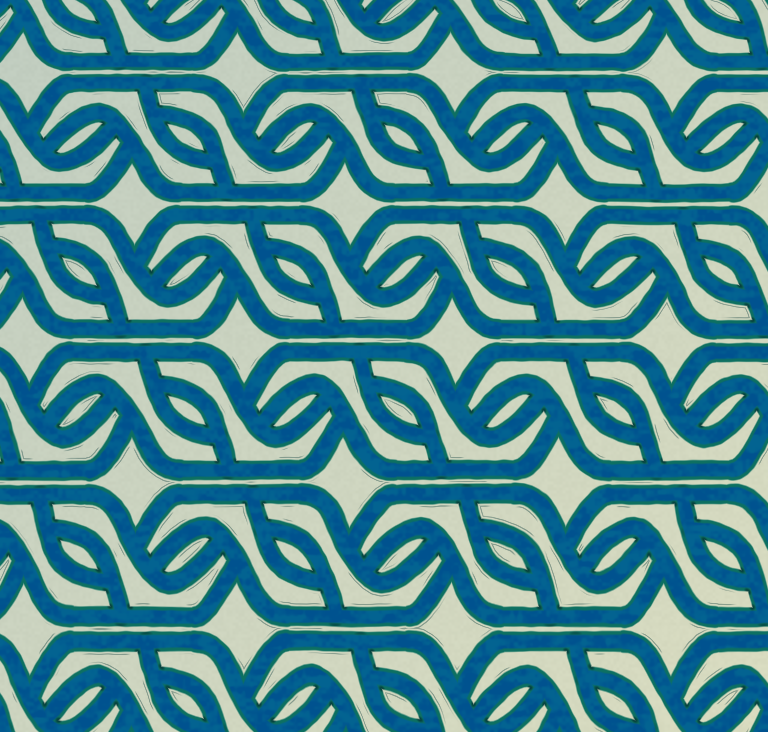
Reproduce this pattern procedurally as a WebGL 2 fragment shader.

```glsl
#version 300 es
precision highp float;
uniform vec2 u_resolution;
out vec4 outColor;

const vec2 SHEET = vec2(768.0, 732.0);
const float PERIOD = 321.0;      // width of one link, in link units
const float ROW_HEIGHT = 211.0;  // height of one row, in link units
const float LINK_SCALE = 1.5;    // link units per sheet unit
const float BAR_Y = 88.0;
const float HALF_WIDTH = 15.5;

const vec3 PAPER = vec3(0.80, 0.83, 0.75);
const vec3 DEEP_BLUE = vec3(0.0, 0.32, 0.56);
const vec3 BRIGHT_BLUE = vec3(0.01, 0.39, 0.57);
const vec3 GREEN = vec3(0.05, 0.44, 0.38);
const vec3 DARK_GREEN = vec3(0.01, 0.20, 0.20);

float hash(vec2 p) {
  p = fract(p * vec2(0.1031, 0.1030));
  p += dot(p, p.yx + 33.33);
  return fract((p.x + p.y) * p.x * 17.0);
}

float noise(vec2 p) {
  vec2 i = floor(p), f = fract(p);
  f = f * f * (3.0 - 2.0 * f);
  return mix(mix(hash(i), hash(i + vec2(1, 0)), f.x),
             mix(hash(i + vec2(0, 1)), hash(i + vec2(1, 1)), f.x), f.y);
}

float wrap(float x, float period) {
  return x - period * floor(x / period + 0.5);
}

float segment(vec2 p, vec2 a, vec2 b) {
  vec2 ab = b - a;
  return length(p - a - ab * clamp(dot(p - a, ab) / dot(ab, ab), 0.0, 1.0));
}

// Distance to a quadratic curve, traced as short segments
float curve(vec2 p, vec2 a, vec2 b, vec2 c) {
  float d = 1e5;
  vec2 last = a;
  for (int i = 1; i <= 7; i++) {
    float t = float(i) / 7.0;
    vec2 next = mix(mix(a, b, t), mix(b, c, t), t);
    d = min(d, segment(p, last, next));
    last = next;
  }
  return d;
}

// Bar, S-shaped hook and short leg on one side of a link
float hookStrand(vec2 p) {
  p.x = wrap(p.x, PERIOD);
  float hook = curve(p, vec2(-148, BAR_Y), vec2(-116, BAR_Y), vec2(-98, 50));
  hook = min(hook, curve(p, vec2(-98, 50), vec2(-56, -40), vec2(-28, -40)));
  hook = min(hook, curve(p, vec2(-28, -40), vec2(2, -40), vec2(45, 14)));
  float leg = curve(p, vec2(-14, BAR_Y), vec2(-36, BAR_Y), vec2(-72, 15));
  vec2 alongBar = vec2(wrap(p.x - 80.0, PERIOD), p.y - BAR_Y);
  float bar = length(vec2(max(abs(alongBar.x) - 94.0, 0.0), alongBar.y));
  return min(min(hook, leg) - HALF_WIDTH, bar - HALF_WIDTH + 1.2);
}

// Bent tie that forms one side of the slanted eye
float tieStrand(vec2 p) {
  p.x = wrap(p.x - 0.5 * PERIOD, PERIOD);
  float tie = curve(p, vec2(-61, 83), vec2(-54, 50), vec2(-38, 8));
  tie = min(tie, curve(p, vec2(-38, 8), vec2(-21, -33), vec2(42, -38)));
  return tie - HALF_WIDTH + 0.8;
}

// Rows grow slightly taller down the sheet and alternate by half a link
vec2 linkPosition(vec2 sheet) {
  float growth = 2.5, height = 129.5;
  float row = (sqrt(height * height + 4.0 * growth * (sheet.y - 83.0)) - height)
              / (2.0 * growth) + 0.082;
  float shift = 294.0 + 107.0 * mod(floor(row), 2.0);
  return vec2((sheet.x - shift) * LINK_SCALE, (0.5 - fract(row)) * ROW_HEIGHT);
}

// x: distance to the nearest strand, y: distance to the second nearest
vec2 strandDistances(vec2 p) {
  float hooks[4] = float[4](hookStrand(p), hookStrand(-p), tieStrand(p), tieStrand(-p));
  vec2 nearest = vec2(1e5);
  for (int i = 0; i < 4; i++) {
    nearest.y = min(nearest.y, max(nearest.x, hooks[i]));
    nearest.x = min(nearest.x, hooks[i]);
  }
  return nearest;
}

void main() {
  vec2 uv = gl_FragCoord.xy / u_resolution;
  vec2 sheet = vec2(uv.x, 1.0 - uv.y) * SHEET;
  float soft = max(SHEET.x * LINK_SCALE / u_resolution.x, 1.3);

  // Hand-drawn unevenness
  vec2 wobble = vec2(noise(sheet / 55.0), noise(sheet / 60.0 + 40.0)) - 0.5;
  vec2 d = strandDistances(linkPosition(sheet + wobble * vec2(5.0, 1.5)));
  d.x += (noise(sheet / 9.0) - 0.5) * 1.6;

  // Paper with uneven light and a few stray pencil marks
  vec3 color = PAPER + vec3(0.05, 0.03, 0.0) * (uv.x - uv.y);
  color += 0.02 * (noise(sheet / 3.0) - 0.5);
  float pencil = smoothstep(1.5, 0.2, abs(d.x - 3.5)) * smoothstep(0.66, 0.8, noise(sheet / 24.0 + 9.0));
  color = mix(color, DARK_GREEN, 0.35 * pencil);

  // Blue marker fill, green outline and dark ink at the joints
  float streaks = 0.6 * noise(sheet / vec2(13.0, 6.0)) + 0.4 * noise(sheet / 4.0 + 70.0);
  vec3 ink = mix(DEEP_BLUE, BRIGHT_BLUE, smoothstep(0.25, 0.75, streaks));
  ink = mix(ink, GREEN, smoothstep(-6.8, -3.2, d.x));
  float joint = smoothstep(6.0, 1.5, length(d));
  ink = mix(ink, DARK_GREEN, 0.75 * joint);
  color = mix(color, ink, smoothstep(soft, -soft, d.x));
  outColor = vec4(color, 1.0);
}
```
